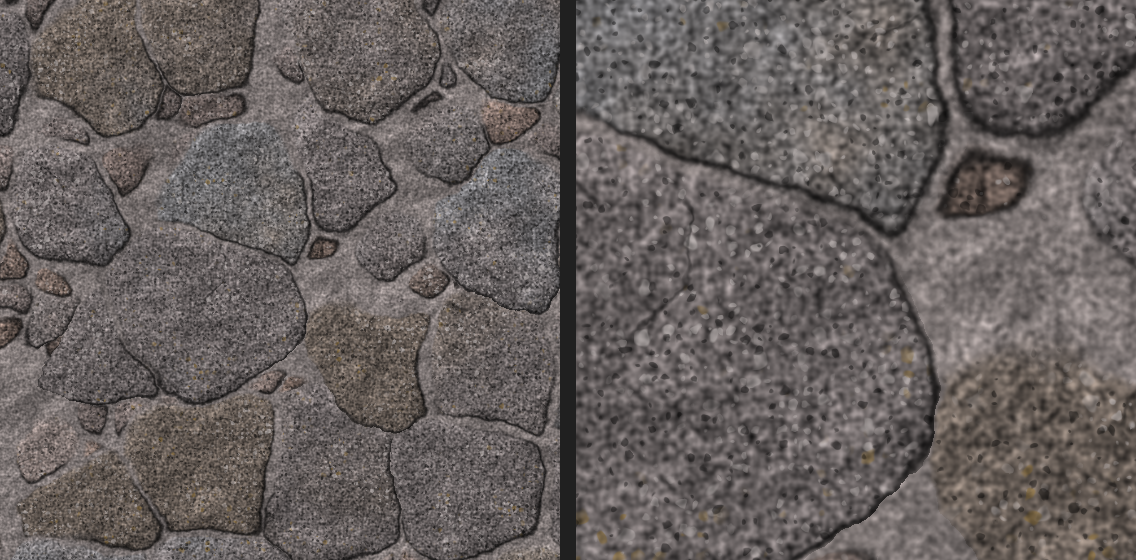
Left, the full canvas; right, a detail of the centre.
This texture is drawn by a Shadertoy shader. Its source:

```glsl
// Draws a weathered rubble stone wall with mortar joints, small wedge stones and lichen.

const float STONES_ACROSS = 3.9;
const int SEEDS_PER_CELL = 5;           // one large stone, the rest small fillers
const vec2 LIGHT_DIR = vec2(-0.5, 0.86);

const vec3 WARM_GREY = vec3(0.405, 0.380, 0.380);
const vec3 BROWN = vec3(0.395, 0.357, 0.330);
const vec3 SLATE = vec3(0.375, 0.378, 0.390);
const vec3 RUST = vec3(0.465, 0.390, 0.360);
const vec3 MORTAR = vec3(0.480, 0.450, 0.445);
const vec3 PALE_LICHEN = vec3(0.660, 0.635, 0.630);
const vec3 OCHRE_LICHEN = vec3(0.490, 0.395, 0.220);

struct Stone {
    float edge;      // distance to the outline, positive inside
    vec2 offset;     // position relative to the stone centre
    float radius;
    vec2 random;
};

vec2 hash2(vec2 p) {
    vec3 q = fract(p.xyx * vec3(0.1031, 0.1030, 0.0973));
    q += dot(q, q.yzx + 33.33);
    return fract((q.xx + q.yz) * q.zy);
}

float corner(vec2 cell, vec2 toPoint) {
    return dot(hash2(cell) * 2.0 - 1.0, toPoint);
}

float gradientNoise(vec2 p) {
    vec2 i = floor(p), f = p - i;
    vec2 u = f * f * f * (f * (f * 6.0 - 15.0) + 10.0);
    vec2 e = vec2(1.0, 0.0);
    return mix(mix(corner(i, f), corner(i + e, f - e), u.x),
               mix(corner(i + e.yx, f - e.yx), corner(i + 1.0, f - 1.0), u.x), u.y);
}

float fbm(vec2 p) {
    float sum = 0.0, amplitude = 0.6;
    for (int i = 0; i < 5; i++) {
        sum += amplitude * gradientNoise(p);
        p = mat2(1.6, 1.2, -1.2, 1.6) * p + 7.3;
        amplitude *= 0.55;
    }
    return sum;
}

float smoothMin(float a, float b, float k) {
    float h = max(k - abs(a - b), 0.0) / k;
    return min(a, b) - 0.25 * h * h * k;
}

// Seed centre in xy, radius in z
vec3 stoneSeed(vec2 cell, int k) {
    vec2 place = hash2(cell + 37.0 * float(k) + 11.0);
    float size = hash2(cell + 53.0 * float(k) + 91.0).x;
    return k == 0 ? vec3(cell + mix(vec2(0.2), vec2(0.8), place), mix(0.38, 0.64, size))
                  : vec3(cell + place, mix(0.08, 0.19, size));
}

// Power diagram with rounded corners; each stone is also limited by a circle
Stone findStone(vec2 p) {
    vec2 base = floor(p);
    vec3 winner = vec3(0.0);
    float best = 1e5;
    for (int n = 0; n < 9 * SEEDS_PER_CELL; n++) {
        int c = n / SEEDS_PER_CELL;
        vec3 seed = stoneSeed(base + vec2(c % 3 - 1, c / 3 - 1), n % SEEDS_PER_CELL);
        vec2 d = p - seed.xy;
        float power = dot(d, d) - seed.z * seed.z;
        if (power < best) { best = power; winner = seed; }
    }
    vec2 offset = p - winner.xy;
    float edge = winner.z * 1.65 - length(offset);
    for (int n = 0; n < 9 * SEEDS_PER_CELL; n++) {
        int c = n / SEEDS_PER_CELL;
        vec3 seed = stoneSeed(base + vec2(c % 3 - 1, c / 3 - 1), n % SEEDS_PER_CELL);
        float gap = distance(seed.xy, winner.xy);
        if (gap < 0.001) continue;
        vec2 d = p - seed.xy;
        float border = (dot(d, d) - seed.z * seed.z - best) / (2.0 * gap);
        edge = smoothMin(edge, border, 0.045);
    }
    return Stone(edge, offset, winner.z, hash2(floor(winner.xy * 97.0)));
}

// Scattered ragged flecks, at most one per cell
float flecks(vec2 p, float density) {
    p += 0.4 * vec2(gradientNoise(p * 0.8), gradientNoise(p * 0.8 + 40.0));
    vec2 cell = floor(p);
    vec2 h = hash2(cell + 5.0);
    float radius = mix(0.12, 0.36, h.y * h.y);
    float d = distance(p - cell, mix(vec2(0.35), vec2(0.65), hash2(cell + 71.0)));
    d += 0.22 * gradientNoise(p * 2.7 + 13.0);
    return step(h.x, density) * smoothstep(radius + 0.08, radius - 0.08, d);
}

// Slope of the surface towards the light
float slope(vec2 p, float reach) {
    return fbm(p) - fbm(p + reach * LIGHT_DIR);
}

vec3 stoneTint(Stone s, float patches) {
    vec3 tint = mix(WARM_GREY, BROWN, smoothstep(0.4, 0.9, s.random.x + 0.6 * patches));
    tint = mix(tint, SLATE, 0.8 * smoothstep(0.5, 1.0, s.random.y - 0.9 * patches));
    float small = step(s.radius, 0.2);
    return mix(tint, RUST, small * 0.8 * s.random.x) * mix(0.95, 1.07, s.random.y);
}

void mainImage(out vec4 fragColor, in vec2 fragCoord) {
    vec2 uv = fragCoord / iResolution.y;
    vec2 p = uv * STONES_ACROSS + 3.0;
    vec2 bend = vec2(gradientNoise(p * 1.7), gradientNoise(p * 1.7 + 19.0));
    vec2 chip = vec2(fbm(p * 6.0), fbm(p * 6.0 + 31.0));
    Stone s = findStone(p + 0.22 * bend + 0.06 * chip);

    // Surface noise, from broad patches to grit
    float patches = fbm(p * 1.1 + 60.0);
    float mottle = fbm(p * 4.0 + 9.0);
    float wear = fbm(p * 2.6 + 140.0);
    float relief = 1.3 * slope(p * 2.2, 0.07) + 0.9 * slope(p * 7.0 + 50.0, 0.1);
    float grit = 0.85 * gradientNoise(uv * 225.0) + 0.6 * gradientNoise(uv * 118.0 + 8.0);

    // Joints narrow, widen and fade; rims catch the light
    float inside = s.edge - (0.024 + 0.07 * gradientNoise(p * 1.3 + 80.0));
    float softness = mix(0.008, 0.05, smoothstep(-0.1, 0.3, wear));
    float face = smoothstep(-softness, softness, inside);
    float facing = dot(normalize(s.offset + 1e-4), LIGHT_DIR);
    float rim = smoothstep(0.14, 0.0, inside) * face;
    float crevice = exp(-pow(inside / 0.013, 2.0))
                  * smoothstep(0.6, -0.5, facing + 1.3 * wear);
    float crack = smoothstep(0.02, 0.0, abs(gradientNoise(p * 2.1 + 0.15 * chip + 25.0)))
                * smoothstep(0.0, 0.3, mottle + patches);

    // Stone and mortar colours
    vec3 stone = stoneTint(s, patches) * (1.0 + 0.35 * mottle + 0.9 * grit + 0.2 * rim * facing);
    vec3 mortar = MORTAR * (1.0 + 0.3 * mottle + 0.55 * grit + 0.2 * patches);
    vec3 color = mix(mortar, stone, face) * (1.0 + relief);

    // Lichen and dark pits
    float cover = mix(0.25, 1.0, face) * smoothstep(-0.3, 0.25, patches + 0.6 * mottle);
    float pale = max(flecks(uv * 76.0, 0.34), 0.85 * flecks(uv * 135.0 + 17.0, 0.36));
    float ochre = flecks(uv * 82.0 + 45.0, 0.35) * smoothstep(0.0, 0.3, mottle - 0.4 * patches);
    color = mix(color, PALE_LICHEN * (1.0 + 0.35 * grit), 0.75 * pale * cover);
    color = mix(color, OCHRE_LICHEN * (1.0 + 0.5 * grit), 0.7 * ochre * face);
    color *= 1.0 - 0.4 * face * flecks(uv * 128.0 + 130.0, 0.28);

    color *= (1.0 - 0.65 * crevice) * (1.0 - 0.35 * crack * face);
    fragColor = vec4(clamp(color, 0.0, 1.0), 1.0);
}
```
